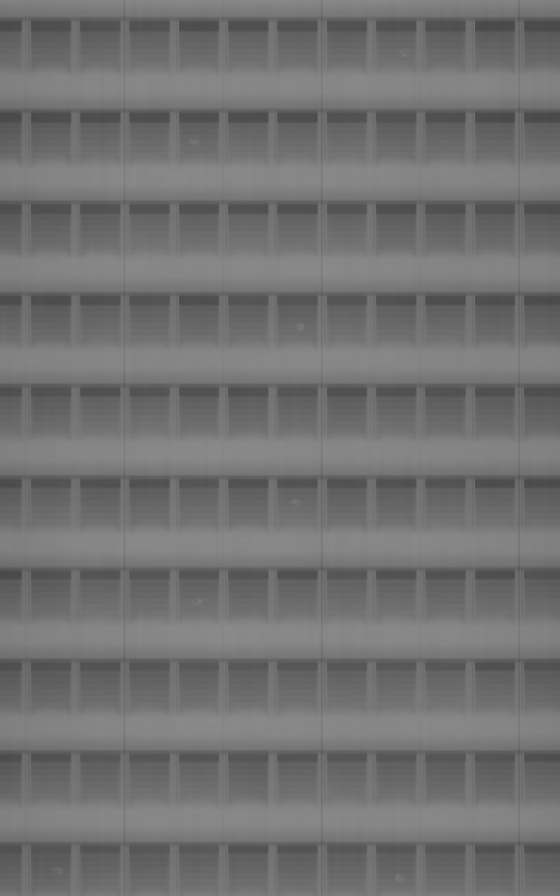
Write a Shadertoy shader that draws this pattern.

```glsl
const vec2 REPEATS = vec2(11.355, 9.777);   // bays across, storeys down
const vec2 OFFSET = vec2(0.624, 0.195);     // phase of the first full cell
const float WINDOW_WIDTH = 0.815;           // share of a bay, the rest is pillar
const float LINTEL_TOP_ROW = 0.150;         // lintel depth on the top storey
const float LINTEL_LOW_ROW = 0.110;         // lintel depth on the lowest storey
const float SILL = 0.56;                    // where glass fades into spandrel
const float BLIND_LINES = 15.0;
const float JOINT_SPACING = 4.0;            // bays between panel joints
const float STAIN_CHANCE = 0.035;

const float SPANDREL = 0.518;
const float PILLAR = 0.445;
const float GLASS_HIGH = 0.378;
const float GLASS_LOW = 0.445;
const float LINTEL = 0.318;

float hash(vec2 p) {
    return fract(sin(dot(p, vec2(127.1, 311.7))) * 43758.5453);
}

float noise(vec2 p) {
    vec2 i = floor(p);
    vec2 f = fract(p);
    f = f * f * (3.0 - 2.0 * f);
    float low = mix(hash(i), hash(i + vec2(1.0, 0.0)), f.x);
    float high = mix(hash(i + vec2(0.0, 1.0)), hash(i + vec2(1.0, 1.0)), f.x);
    return mix(low, high, f.y);
}

// Soft box along one axis
float band(float x, float a, float b, float soft) {
    return smoothstep(a - soft, a + soft, x) * (1.0 - smoothstep(b - soft, b + soft, x));
}

float line(float d, float halfWidth, float soft) {
    return 1.0 - smoothstep(halfWidth, halfWidth + soft, abs(d));
}

float spandrelShade(float t) {
    float shade = SPANDREL + 0.012 * band(t, 0.60, 0.84, 0.08);
    return shade - 0.055 * smoothstep(0.80, 1.0, t);
}

float glassShade(float t, vec2 cell) {
    float shade = mix(GLASS_HIGH, GLASS_LOW, smoothstep(0.10, SILL, t));
    shade += 0.005 * sin(6.2832 * BLIND_LINES * t);
    return shade + 0.022 * (hash(cell) - 0.5);
}

void mainImage(out vec4 fragColor, in vec2 fragCoord) {
    vec2 uv = fragCoord / iResolution.xy;
    vec2 grid = vec2(uv.x, 1.0 - uv.y) * REPEATS - OFFSET;
    vec2 cell = floor(grid);
    vec2 p = fract(grid);
    vec2 soft = max(vec2(0.025, 0.016), 0.8 * REPEATS / iResolution.xy);

    // Spandrel and pillars
    float shade = spandrelShade(p.y);
    float pillarShade = PILLAR + 0.035 * smoothstep(0.0, 0.6, p.y);
    float upper = 1.0 - smoothstep(SILL - 0.06, SILL + 0.10, p.y);
    shade = mix(shade, pillarShade, upper);

    // Window with a pale bulge along its sill
    float across = 2.0 * p.x / WINDOW_WIDTH - 1.0;
    float sill = SILL + 0.07 * pow(min(abs(across), 1.0), 4.0);
    float glassX = band(p.x, 0.0, WINDOW_WIDTH, soft.x);
    float glassY = 1.0 - smoothstep(sill - 0.11, sill + 0.04, p.y);
    float glass = glassShade(p.y, cell);
    glass += 0.016 * smoothstep(0.82, 1.0, abs(across));
    shade = mix(shade, glass, glassX * glassY);

    // Shadowed lintel, thinner and paler on lower storeys
    float depth = mix(LINTEL_LOW_ROW, LINTEL_TOP_ROW, uv.y);
    float lintelShade = LINTEL + 0.022 * (1.0 - uv.y) + 0.025 * (hash(cell + 7.3) - 0.5);
    float lintel = glassX * band(p.y, 0.02, depth, soft.y * 1.3);
    shade = mix(shade, lintelShade, lintel);

    // Pillar reveal and the ledge line above each storey
    float reveal = line(p.x - 0.965, 0.01, soft.x) * upper;
    shade -= 0.022 * reveal;
    float seam = p.y - step(0.5, p.y);
    shade = mix(shade, 0.385, 0.65 * line(seam - 0.012, 0.012, soft.y * 1.5));

    // Panel joints
    float joint = mod(grid.x - 1.9 + 0.5 * JOINT_SPACING, JOINT_SPACING) - 0.5 * JOINT_SPACING;
    float minorJoint = mod(grid.x + 1.1, 2.0) - 1.0;
    shade -= 0.028 * line(joint, 0.008, soft.x);
    shade -= 0.009 * line(minorJoint, 0.008, soft.x);

    // Rare pale stains on the glass
    float stained = step(1.0 - STAIN_CHANCE, hash(cell + 31.7));
    vec2 center = vec2(0.25 + 0.35 * hash(cell + 3.1), 0.27 + 0.12 * hash(cell + 5.9));
    float blot = 1.0 - smoothstep(0.3, 1.0, length((p - center) / vec2(0.15, 0.06)));
    shade += 0.07 * stained * blot * noise(grid * vec2(14.0, 22.0));

    // Weathering, vertical streaks and darker side edges
    shade += 0.012 * (noise(uv * vec2(5.0, 8.0)) - 0.5);
    shade += 0.010 * (noise(grid * vec2(9.0, 1.2)) - 0.5);
    shade += 0.007 * (noise(grid * vec2(3.0, 30.0)) - 0.5);
    shade -= 0.025 * pow(abs(2.0 * uv.x - 1.0), 3.0);

    fragColor = vec4(vec3(clamp(shade, 0.0, 1.0)), 1.0);
}
```
